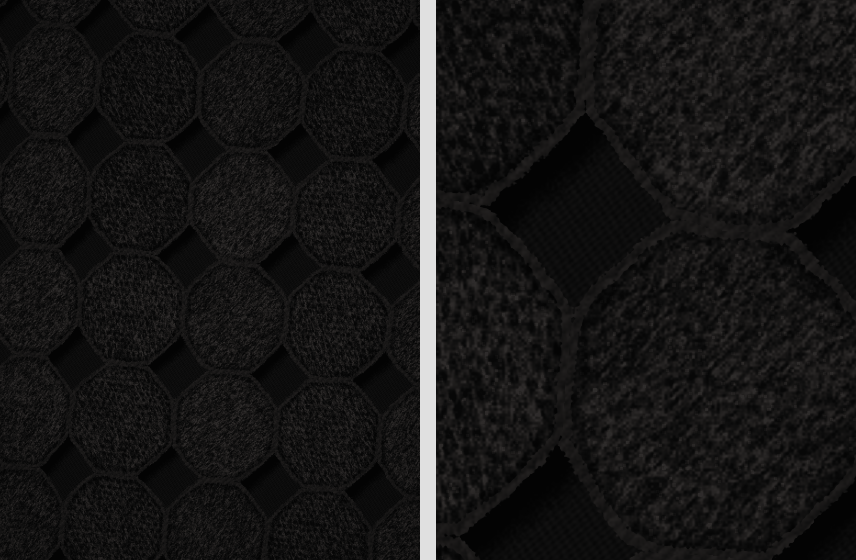
Left, the full canvas; right, a detail of the centre.
This texture is drawn by a WebGL 1 fragment shader. Its source:

```glsl
precision highp float;
// Black guipure lace: embroidered octagonal discs edged with cord, net showing in the diamond gaps.
uniform vec2 u_resolution;

float hash(vec2 p) {
  vec3 h = fract(vec3(p.xyx) * 0.1031);
  h += dot(h, h.yzx + 33.33);
  return fract((h.x + h.y) * h.z);
}

float noise(vec2 p) {
  vec2 i = floor(p), f = fract(p);
  f *= f * (3.0 - 2.0 * f);
  return mix(mix(hash(i), hash(i + vec2(1, 0)), f.x),
             mix(hash(i + vec2(0, 1)), hash(i + vec2(1, 1)), f.x), f.y);
}

vec2 rotate(vec2 p, float a) {
  return vec2(cos(a) * p.x - sin(a) * p.y, sin(a) * p.x + cos(a) * p.y);
}

// Staggered needle holes: 1 inside a hole, 0 on the thread.
float needleHoles(vec2 p) {
  p.x += 0.5 * mod(floor(p.y), 2.0);
  vec2 cell = floor(p);
  vec2 jitter = vec2(hash(cell), hash(cell + 57.0)) - 0.5;
  return 1.0 - smoothstep(0.12, 0.48, length(fract(p) - 0.5 - 0.3 * jitter));
}

void main() {
  // Canvas heights, y pointing down
  vec2 q = vec2(gl_FragCoord.x, u_resolution.y - gl_FragCoord.y) / u_resolution.y;
  float pixel = 5.2 / u_resolution.y;

  // Slanted lattice, hand-made wobble, narrower leftmost column
  vec2 grid = mat2(5.412, -0.394, 0.448, 5.053) * (q - vec2(0.25, 0.354));
  grid += 0.035 * (vec2(noise(q * 14.0 + 3.0), noise(q * 14.0 + 41.0)) - 0.5);
  grid += 0.018 * (vec2(noise(q * 75.0), noise(q * 75.0 + 90.0)) - 0.5);
  grid.x += 0.16 * min(grid.x + 0.5, 0.0);
  vec2 id = floor(grid + 0.5);
  vec2 local = grid - id;

  // Rounded octagon radius, 0.5 at the flat seams
  vec2 a = abs(local);
  float octagon = max(max(a.x, a.y), (a.x + a.y) * 0.7071);
  float radius = mix(octagon, length(local), 0.3);

  // Thread grain
  float column = mod(id.x, 2.0);
  float angle = mix(0.35, -0.75, column) + 0.5 * (hash(id + 20.0) - 0.5);
  vec2 threadPos = rotate(q + 3.0, angle);
  float thread = noise(threadPos * vec2(430.0, 170.0));
  float fuzz = noise(q * 610.0 + 11.0);
  float glint = hash(floor(q * 512.0) + 5.0);
  float grain = 0.5 + 1.25 * (0.55 * thread + 0.45 * fuzz - 0.5);

  // Satin discs: pitted in even columns, smoother in odd ones
  float pits = needleHoles(rotate(q + 2.0, -0.12) * vec2(92.0, 88.0));
  float light = grain - pits * mix(0.3, 0.1, column);
  light += 0.14 * (noise(q * 30.0 + 70.0) - 0.5) + 0.08 * (hash(id) - 0.5);
  light += 0.25 * smoothstep(0.92, 1.0, glint);
  light = clamp(light + 0.04, 0.0, 1.0);
  float shade = 0.024 + 0.14 * pow(light, 1.5);
  shade *= 1.0 - 0.4 * smoothstep(0.42, 0.465, radius);

  // Net in the gaps, shadowed along the upper left
  vec2 gap = local - sign(local) * 0.5;
  vec2 netPos = rotate(q, 0.1) * 1080.0;
  float net = 0.5 + 0.5 * sin(netPos.x + 0.5 * netPos.y) * sin(netPos.y);
  float lit = smoothstep(-0.2, -0.06, gap.x + gap.y + 0.04 * (fuzz - 0.5));
  float netShade = 0.012 + lit * (0.012 + 0.026 * net + 0.014 * fuzz);
  shade = mix(shade, netShade, smoothstep(-pixel, pixel, radius - 0.505));

  // Twisted cord with frayed edges
  float width = 0.017 + 0.012 * (fuzz - 0.5);
  float offset = abs(radius - 0.492);
  float cord = 1.0 - smoothstep(width - pixel, width + pixel, offset);
  float twist = 0.5 + 0.5 * sin(dot(q, vec2(520.0, 610.0)) + 3.0 * thread);
  float cordShade = 0.05 + 0.05 * grain + 0.025 * twist;
  shade = mix(shade, cordShade, cord);

  // Soft uneven lighting, slightly warm on the bright threads
  vec2 fromCenter = q - vec2(0.4, 0.5);
  shade *= 1.08 - 0.55 * dot(fromCenter, fromCenter);
  vec3 tint = mix(vec3(1.0), vec3(1.03, 0.97, 0.95), smoothstep(0.03, 0.1, shade));
  gl_FragColor = vec4(shade * tint, 1.0);
}
```
